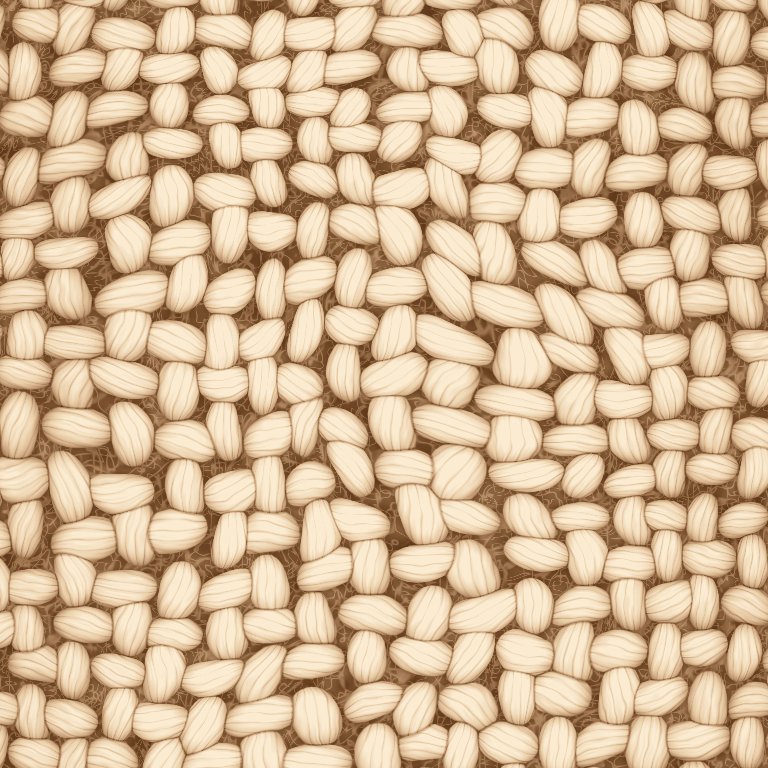
Reproduce this texture procedurally as a three.js fragment shader.

```glsl
// Chunky cream wool weave: plump twisted stitches alternating upright and sideways over a dark fuzzy ground.
#define COLS 16.0
#define ROWS 17.0
#define STITCH vec2(0.68, 0.425) // half length and half width, in cells
#define JITTER 0.16              // stitch shift, in cells
#define TILT 0.48                // largest random turn, in radians
#define SIZE_VARIATION 0.16
#define WARP 0.55                // bend of the rows, in cells
#define PLIES 4.5                // strands across one stitch
#define TWIST 0.38
#define GROOVE 0.20              // depth of the lines between strands

varying vec2 vUv;

float hash(vec2 p) {
  return fract(sin(dot(p, vec2(127.1, 311.7))) * 43758.5453);
}

float noise(vec2 p) {
  vec2 i = floor(p), f = fract(p);
  f = f * f * (3.0 - 2.0 * f);
  return mix(mix(hash(i), hash(i + vec2(1.0, 0.0)), f.x),
             mix(hash(i + vec2(0.0, 1.0)), hash(i + 1.0), f.x), f.y);
}

// Thin curly hairs along the mid level of a noise field
float hairs(vec2 p) {
  float bend = noise(p * 0.35) * 5.0;
  float a = abs(noise(p + bend) - 0.5);
  float b = abs(noise(vec2(p.y - bend, p.x) * 1.2 + 31.0) - 0.5);
  return 1.0 - smoothstep(0.0, 0.14, min(a, b));
}

// Wool colours from deep shadow to lit cream
vec3 woolColor(float tone) {
  float t = clamp(tone, 0.0, 1.0) * 5.0;
  vec3 c = mix(vec3(0.33, 0.18, 0.07), vec3(0.49, 0.33, 0.19), clamp(t, 0.0, 1.0));
  c = mix(c, vec3(0.64, 0.48, 0.33), clamp(t - 1.0, 0.0, 1.0));
  c = mix(c, vec3(0.79, 0.64, 0.49), clamp(t - 2.0, 0.0, 1.0));
  c = mix(c, vec3(0.91, 0.80, 0.65), clamp(t - 3.0, 0.0, 1.0));
  return mix(c, vec3(0.98, 0.92, 0.82), clamp(t - 4.0, 0.0, 1.0));
}

// Weave coordinates: tighter at the sides, gently bent rows
vec2 weaveSpace(vec2 uv) {
  vec2 c = uv - 0.5;
  c.x *= 0.92 + 0.32 * c.x * c.x;
  vec2 bend = vec2(noise(uv * 4.0 + 3.0), noise(uv * 4.0 + 17.0)) - 0.5;
  return (c + 0.5) * vec2(COLS, ROWS) + 2.0 * WARP * bend;
}

// Tone of the twisted strands at q, where the stitch spans -1 to 1
float strandTone(vec2 q, float seed) {
  float spread = q.y / sqrt(max(1.2 - q.x * q.x, 0.12));
  float twist = TWIST * (seed < 0.75 ? 1.0 : -1.0);
  float wobble = 0.12 * (noise(q * 2.5 + seed * 50.0) - 0.5);
  float phase = 0.5 * PLIES * (spread + twist * q.x + wobble) + seed * 7.0;
  float groove = pow(1.0 - abs(sin(3.14159 * phase)), 3.0);
  float fibre = noise(vec2(q.x * 2.5 + seed * 40.0, phase * 5.0)) - 0.5;
  return 0.13 * fibre - GROOVE * groove;
}

void main() {
  vec2 p = weaveSpace(vUv);
  vec2 cell = floor(p);
  float side = smoothstep(0.2, 0.5, abs(vUv.x - 0.5));

  // Find the two highest stitches over this point
  float top = -9.0, second = -9.0, seed = 0.0;
  vec2 topQ = vec2(0.0), topOffset = vec2(0.0);
  for (int j = -1; j <= 1; j++) {
    for (int i = -1; i <= 1; i++) {
      vec2 id = cell + vec2(float(i), float(j));
      float rnd = hash(id + 5.3);
      vec2 shift = vec2(hash(id + 11.7), hash(id + 23.1)) - 0.5;
      vec2 offset = p - id - 0.5 - 2.0 * JITTER * shift;
      float turn = 1.5708 * mod(id.x + id.y, 2.0);
      turn += TILT * mix(1.0, 0.55, side) * (2.0 * hash(id + 37.9) - 1.0);
      float c = cos(turn), s = sin(turn);
      vec2 q = vec2(c * offset.x + s * offset.y, c * offset.y - s * offset.x);
      q.y += 0.12 * (rnd - 0.5) * cos(q.x * 4.0);
      q /= STITCH * (1.0 + SIZE_VARIATION * (hash(id + 51.3) - 0.5));
      vec2 bulge = pow(abs(q), vec2(2.2));
      float height = (1.0 - bulge.x - bulge.y) * (0.7 + 0.6 * rnd);
      if (height > top) {
        second = top;
        top = height;
        topQ = q;
        topOffset = offset;
        seed = rnd;
      } else {
        second = max(second, height);
      }
    }
  }

  // Dark ground with loose hairs
  float ground = 0.06 + 0.24 * noise(p * 3.0) + 0.24 * hairs(p * 6.0);
  ground *= 0.75 + 0.25 * smoothstep(0.0, 0.5, -top);

  // Rounded stitch with soft rims, twisted strands and dark seams
  float radius2 = dot(topQ, topQ);
  float wool = 1.05 - 0.48 * radius2 * radius2 + strandTone(topQ, seed);
  wool += 0.14 * topOffset.y + 0.08 * (seed - 0.5);
  wool -= 0.30 * (1.0 - smoothstep(0.0, 0.28, top - second));
  wool -= 0.10 * side;

  float edge = 0.05 * (noise(p * 14.0) - 0.5);
  float cover = smoothstep(-0.02, 0.10, top + edge);
  gl_FragColor = vec4(woolColor(mix(ground, wool, cover)), 1.0);
}
```
